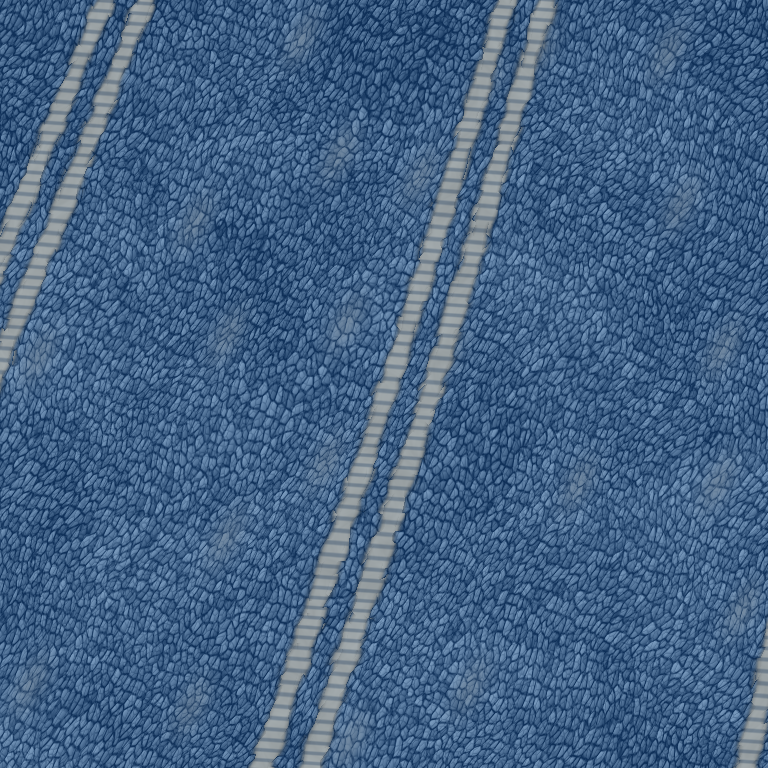
This texture is drawn by a Shadertoy shader. Its source:

```glsl
const vec3 DEEP_BLUE = vec3(0.06, 0.19, 0.35);
const vec3 PALE_BLUE = vec3(0.43, 0.56, 0.70);
const vec3 CREAM     = vec3(0.63, 0.66, 0.67);
const vec3 RIB_SHADE = vec3(0.40, 0.47, 0.54);
const vec3 WORN_GREY = vec3(0.45, 0.53, 0.61);

vec2 hash2(vec2 p) {
    vec3 q = fract(p.xyx * vec3(0.1031, 0.1030, 0.0973));
    q += dot(q, q.yzx + 33.33);
    return fract((q.xx + q.yz) * q.zy);
}

// Coordinates across (x) and along (y) the lean of the pile
vec2 pileAxes(vec2 p, float angle) {
    float c = cos(angle), s = sin(angle);
    return vec2(p.x * s - p.y * c, p.x * c + p.y * s);
}

// Layered sines, roughly -1 to 1
float mottle(vec2 p, float frequency) {
    float sum = 0.0, weight = 0.5;
    p *= frequency;
    for (int i = 0; i < 5; i++) {
        p += 0.7 * sin(p.yx * 0.8 + float(i) * 2.1);
        sum += weight * sin(p.x + 1.3) * cos(p.y - 0.6);
        p = mat2(0.8, 0.6, -0.6, 0.8) * p * 1.7;
        weight *= 0.68;
    }
    return sum;
}

// Cellular yarn loops: x = brightness, y = random value of the loop
vec2 yarnLoops(vec2 p) {
    vec2 cell = floor(p), local = fract(p), nearest = vec2(0.0);
    float first = 9.0, second = 9.0, id = 0.0;
    for (int j = -1; j <= 1; j++)
    for (int i = -1; i <= 1; i++) {
        vec2 offset = vec2(i, j);
        vec2 rnd = hash2(cell + offset);
        vec2 d = local - offset - 0.1 - 0.8 * rnd;
        d.x += (rnd.y - 0.5) * 1.2 * d.y;
        float dist = length(d);
        if (dist < first) {
            second = first;
            first = dist;
            nearest = d;
            id = fract(rnd.x * 7.3 + rnd.y * 3.7);
        } else {
            second = min(second, dist);
        }
    }
    float body = smoothstep(0.0, 0.35, second - first);
    float side = clamp(0.5 - 0.8 * nearest.x + 0.3 * nearest.y, 0.0, 1.0);
    return vec2(body * (0.25 + 0.45 * id + 0.45 * side), id);
}

// Soft elongated rubbed spots on a jittered grid
float wornSpots(vec2 uv, float angle) {
    vec2 p = uv * 6.0, cell = floor(p);
    float amount = 0.0;
    for (int j = -1; j <= 1; j++)
    for (int i = -1; i <= 1; i++) {
        vec2 id = cell + vec2(i, j);
        vec2 rnd = hash2(id + 41.0);
        vec2 d = pileAxes(p - id - 0.2 - 0.6 * rnd, angle) * vec2(10.0, 4.5);
        float present = step(fract(rnd.x * 5.7 + rnd.y * 9.1), 0.5 - 0.25 * uv.y);
        amount += present * exp(-dot(d, d));
    }
    return min(amount, 1.0);
}

// Distance to the nearer line of a pair, in units of the pair spacing
float pairedLines(float u, float gap) {
    float first = abs(fract(u + 0.5) - 0.5);
    float second = abs(fract(u - gap + 0.5) - 0.5);
    return min(first, second);
}

// Thin dark rib between woven rows
float ribs(float row) {
    float d = abs(fract(row) - 0.5);
    return 1.0 - smoothstep(0.07, 0.27, d);
}

void mainImage(out vec4 fragColor, in vec2 fragCoord) {
    vec2 uv = fragCoord / iResolution.xy;
    float pixel = 1.0 / iResolution.y;

    // Pile: coarse loops over finer ones, with gently varying lean
    float lean = 1.08;
    vec2 bent = uv + 0.006 * sin(uv.yx * vec2(23.0, 19.0) + 3.0 * sin(uv * 7.0));
    vec2 pile = pileAxes(bent, lean);
    vec2 coarse = yarnLoops(pile * vec2(125.0, 56.0));
    vec2 fine = yarnLoops(pile * vec2(190.0, 95.0) + 17.0);
    float tone = mix(coarse.x, fine.x, 0.3);
    float shade = 0.45 + 1.15 * (tone - 0.42) + 0.13 * mottle(uv, 11.0);
    shade -= 0.08 * smoothstep(0.6, 1.0, uv.y);
    vec3 color = mix(DEEP_BLUE, PALE_BLUE, clamp(shade, 0.0, 1.1));
    float worn = wornSpots(uv, lean) * (0.25 + 0.6 * tone);
    color = mix(color, WORN_GREY, worn);

    // Pairs of flat stripes, fanning out towards the bottom
    float spacing = mix(0.630, 0.523, uv.y);
    float axis = mix(0.341, 0.660, uv.y) + 0.006 * sin(3.14159 * uv.y);
    float u = (uv.x - axis) / spacing;
    float ragged = 0.010 * (coarse.y - 0.5) + 0.003 * sin(uv.y * 90.0 + 2.0 * sin(uv.y * 37.0));
    float edge = pairedLines(u, 0.1) - 0.0235 + ragged;
    float soft = 0.003 + pixel / spacing;
    float stripe = 1.0 - smoothstep(-soft, soft, edge);

    // Woven rows within the stripes, shaded by the pile beside them
    float row = uv.y * 69.0 + uv.x * 5.0 + 0.25 * sin(uv.y * 31.0);
    vec3 weave = mix(CREAM, RIB_SHADE, 0.75 * ribs(row));
    weave *= 0.97 + 0.05 * mottle(uv, 60.0);
    weave *= 1.0 - 0.14 * smoothstep(-0.012, 0.0, edge);
    color *= 1.0 - 0.18 * (1.0 - smoothstep(0.0, 0.014, edge));

    fragColor = vec4(mix(color, weave, stripe), 1.0);
}
```
